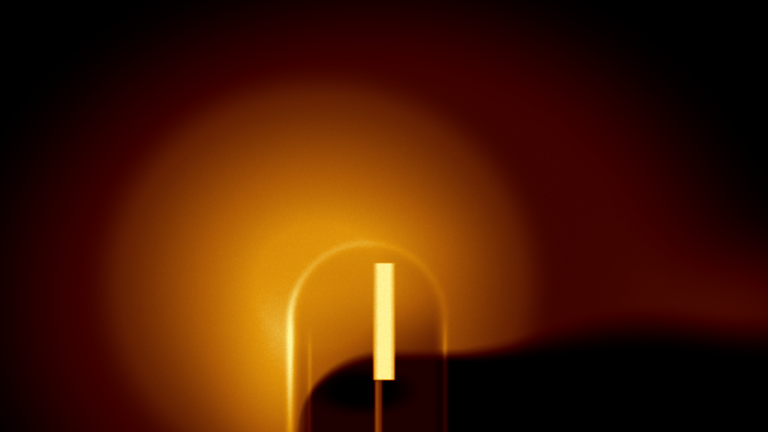
Write a Shadertoy shader that draws this background.

```glsl
float ellipseDist(vec2 p, vec2 center, vec2 radius) {
    return length((p - center) / radius);
}

float band(float x, float lo, float hi, float soft) {
    return smoothstep(lo - soft, lo + soft, x) * (1.0 - smoothstep(hi - soft, hi + soft, x));
}

float line(float x, float width) {
    return exp(-x * x / (width * width));
}

// Black, deep red, brown, amber, gold, pale yellow
vec3 heatColor(float heat) {
    float h = clamp(heat, 0.0, 1.0) * 5.0;
    vec3 c = mix(vec3(0.0), vec3(0.23, 0.0, 0.0), min(h, 1.0));
    c = mix(c, vec3(0.42, 0.15, 0.01), clamp(h - 1.0, 0.0, 1.0));
    c = mix(c, vec3(0.68, 0.35, 0.02), clamp(h - 2.0, 0.0, 1.0));
    c = mix(c, vec3(0.87, 0.57, 0.03), clamp(h - 3.0, 0.0, 1.0));
    return mix(c, vec3(1.0, 0.95, 0.58), clamp(h - 4.0, 0.0, 1.0));
}

float hash(vec2 p) {
    vec3 q = fract(p.xyx * 0.1031);
    q += dot(q, q.yzx + 33.33);
    return fract((q.x + q.y) * q.z);
}

void mainImage(out vec4 fragColor, in vec2 fragCoord) {
    vec2 p = fragCoord / iResolution.y;

    // Wide red halo and the ember at the right border
    float halo = ellipseDist(p, vec2(0.856, 0.306), vec2(0.926, 0.764));
    float heat = 0.215 * (1.0 - smoothstep(0.65, 1.09, halo));
    float ember = ellipseDist(p, vec2(1.79, 0.28), vec2(0.22, 0.15));
    heat += 0.2 * exp(-ember * ember);

    // Amber glow
    float glow = ellipseDist(p, vec2(0.741, 0.34), vec2(0.514, 0.486));
    float amber = min(0.3 + 0.62 * (1.0 - glow), 0.74);
    heat = mix(heat, amber, 1.0 - smoothstep(0.88, 1.1, glow));
    float wallGlow = ellipseDist(p, vec2(0.66, 0.09), vec2(0.15, 0.24));
    heat += 0.17 * exp(-wallGlow * wallGlow);
    float crown = ellipseDist(p, vec2(0.87, 0.43), vec2(0.2, 0.09));
    heat += 0.06 * exp(-crown * crown);

    // Glass dome, slightly dimmer inside
    float dome = length(vec2(p.x - 0.851, max(p.y - 0.258, 0.0))) - 0.179;
    float inside = 1.0 - smoothstep(-0.03, 0.005, dome);
    heat -= inside * (0.04 + 0.16 * smoothstep(0.34, 0.16, p.y));

    // Shadow on the ground, rising toward the right
    float bend = clamp((0.9 - p.x) / 0.21, 0.0, 1.0);
    float horizon = 0.178 * sqrt(1.0 - bend * bend);
    horizon += 0.065 * smoothstep(1.04, 1.5, p.x) - 0.025 * smoothstep(1.5, 1.78, p.x);
    float soft = mix(0.018, 0.06, smoothstep(1.0, 1.5, p.x));
    float shadow = 1.0 - smoothstep(horizon - soft, horizon + soft, p.y);
    shadow *= smoothstep(0.68, 0.73, p.x);
    heat *= 1.0 - shadow;

    // Faint reflection within the dome shadow
    float pool = ellipseDist(p, vec2(0.84, 0.095), vec2(0.11, 0.05));
    heat += shadow * inside * 0.1 * smoothstep(0.5, 1.3, pool);

    // Rim light, strongest along the left wall
    float left = smoothstep(0.9, 0.67, p.x);
    float low = smoothstep(0.42, 0.2, p.y);
    heat += line(dome, 0.009) * mix(0.04, 0.17, left * low);
    heat += line(p.x - 1.03, 0.005) * 0.13 * smoothstep(0.28, 0.18, p.y);
    heat += line(p.x - 0.717, 0.005) * 0.1 * smoothstep(0.26, 0.16, p.y);

    // Stem and glowing rod
    float stem = band(p.x, 0.867, 0.885, 0.004) * (1.0 - smoothstep(0.115, 0.125, p.y));
    heat = mix(heat, 0.36 + 0.15 * line(p.x - 0.873, 0.006), stem);
    float rod = band(p.x, 0.864, 0.914, 0.004) * band(p.y, 0.12, 0.391, 0.003);
    float core = band(p.x, 0.871, 0.908, 0.007);
    heat = mix(heat, mix(0.84, 1.0, core), rod);

    // Fine grain
    heat += heat * 0.02 * (hash(floor(p * 288.0)) - 0.5);
    fragColor = vec4(heatColor(heat), 1.0);
}
```
